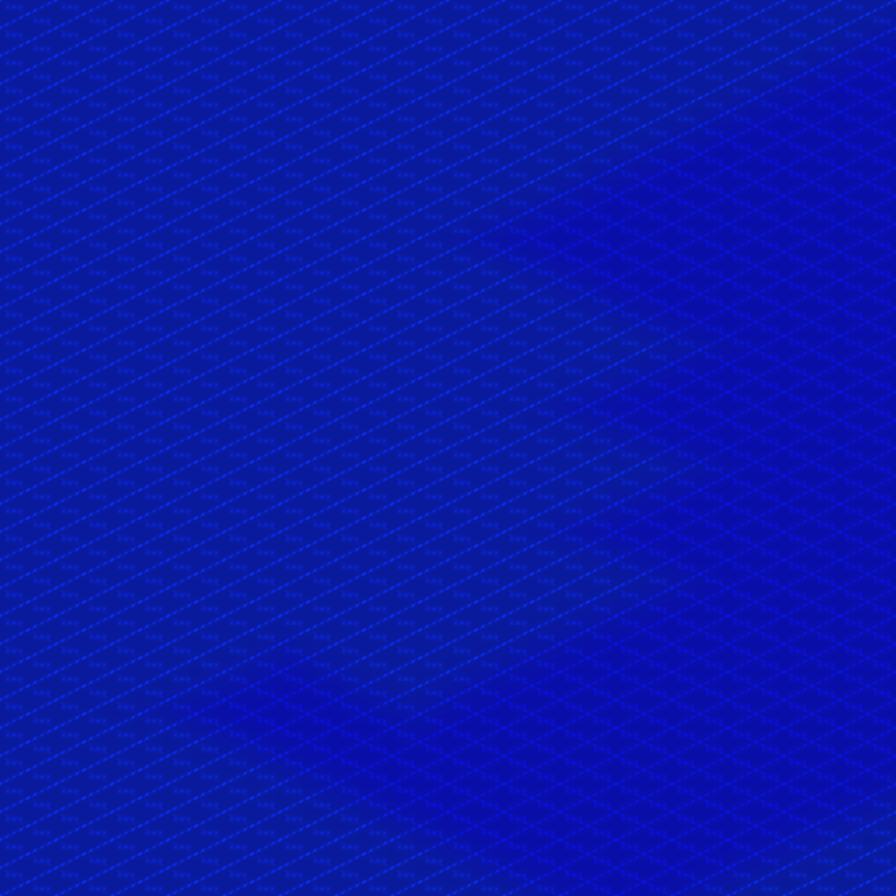
This pattern is drawn by a WebGL 1 fragment shader. Its source:

```glsl
precision highp float;
// Deep blue lattice of flat rhombi, 16 across and 32 down, with dotted rising
// lines, faint falling lines and a small level row of dots on each falling edge.
// Two soft tints meet along large wedges that follow the lattice slopes.
uniform vec2 u_resolution;

// Signed reach into a wedge that opens to the right from its tip.
float wedge(vec2 p, vec2 tip) {
  return p.x - tip.x - 2.0 * abs(p.y - tip.y);
}

// Soft mask of the violet-blue zone.
float violetZone(vec2 p) {
  float reach = max(wedge(p, vec2(0.534, 0.733)), wedge(p, vec2(0.638, 0.544)));
  reach = max(reach, wedge(p, vec2(0.638, 0.407)));
  float notch = abs(p.x - 0.456) - 2.0 * (p.y - 0.203);
  reach = max(reach, min(wedge(p, vec2(0.195, 0.206)), notch));
  reach = min(reach, 2.0 * p.y - (p.x - 0.781));
  return smoothstep(-0.08, 0.09, reach);
}

// Line of the given half width, smoothed over about a pixel.
float stroke(float distance, float halfWidth, float pixel) {
  return 1.0 - smoothstep(halfWidth - 0.6 * pixel, halfWidth + 0.6 * pixel, distance);
}

void main() {
  vec2 p = gl_FragCoord.xy / u_resolution;
  float pixel = 1.0 / min(u_resolution.x, u_resolution.y);
  float violet = violetZone(p);

  // Skewed lattice: x is constant on rising lines, y on falling lines.
  vec2 grid = p * vec2(16.0, 32.0);
  vec2 skew = vec2(grid.x - grid.y, grid.x + grid.y);
  vec2 edge = fract(skew + 0.5) - 0.5;
  vec2 toLine = abs(edge) * 0.028;

  // Dotted lines, brightest where they cross.
  float dots = 0.55 + 0.45 * cos(6.2832 * 8.0 * grid.x);
  float crossing = 1.0 - smoothstep(0.05, 0.45, abs(edge.y));
  float rising = stroke(toLine.x, 0.0014, pixel) * dots * (0.65 + 0.45 * crossing);
  float falling = stroke(toLine.y, 0.0012, pixel) * dots * mix(0.2, 0.6, violet);

  // Level row of dots at the middle of each falling edge.
  float alongEdge = fract(skew.x) - 0.5;
  vec2 tick = 0.5 * vec2(edge.y + alongEdge, edge.y - alongEdge);
  float row = stroke(abs(tick.y) / 32.0, 0.0019, pixel)
            * (1.0 - smoothstep(0.11, 0.17, abs(tick.x)));
  row *= 0.55 + 0.45 * cos(6.2832 * 8.0 * tick.x);

  // Light halo along the rising lines and around each row of dots.
  float sheen = 0.4 * smoothstep(0.3, 0.0, abs(edge.x))
              + 0.6 * (1.0 - smoothstep(0.3, 1.0, length(tick / vec2(0.27, 0.24))));

  vec3 base = mix(vec3(0.04, 0.10, 0.61), vec3(0.04, 0.055, 0.66), violet);
  vec3 light = mix(vec3(0.04, 0.115, 0.66), vec3(0.04, 0.06, 0.69), violet);
  vec3 glow = mix(vec3(0.04, 0.17, 0.95), vec3(0.04, 0.075, 0.97), violet);

  float marks = max(rising * mix(1.0, 0.75, violet), max(falling, row * 0.55));
  vec3 color = mix(base, light, sheen);
  gl_FragColor = vec4(mix(color, glow, min(marks, 1.0)), 1.0);
}
```
